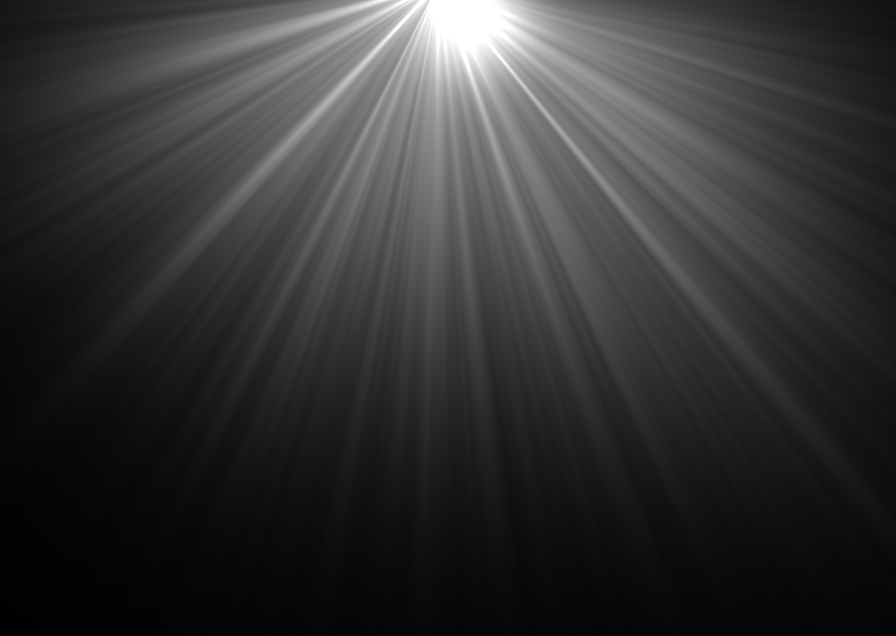
A Shadertoy shader for this background:

```glsl
float bell(float x, float width) {
    return exp(-x * x / (width * width));
}

vec2 gradientAt(vec2 cell) {
    float h = fract(sin(dot(cell, vec2(127.1, 311.7))) * 4375.85);
    return vec2(cos(6.2832 * h), sin(6.2832 * h));
}

float gradientNoise(vec2 p) {
    vec2 i = floor(p), f = fract(p);
    vec2 u = f * f * f * (f * (f * 6.0 - 15.0) + 10.0);
    float a = dot(gradientAt(i), f);
    float b = dot(gradientAt(i + vec2(1, 0)), f - vec2(1, 0));
    float c = dot(gradientAt(i + vec2(0, 1)), f - vec2(0, 1));
    float d = dot(gradientAt(i + vec2(1, 1)), f - vec2(1, 1));
    return mix(mix(a, b, u.x), mix(c, d, u.x), u.y);
}

// Fine streaks: noise stretched along the radius
float streaks(float angle, float radius) {
    float sum = 0.0, frequency = 17.0, weight = 0.17;
    for (int i = 0; i < 4; i++) {
        float visible = smoothstep(0.2, 1.5, radius * 120.0 / frequency);
        sum += weight * visible * gradientNoise(vec2(angle * frequency, radius * 1.3 + float(i) * 7.3));
        frequency *= 2.0;
        weight *= 0.9;
    }
    return sum;
}

// Main beams: angle from straight down, width, strength
const vec3 BEAMS[15] = vec3[15](
    vec3(-1.28, 0.045, 0.50), vec3(-1.09, 0.045, 0.30), vec3(-0.99, 0.020, 0.12),
    vec3(-0.75, 0.030, 0.45), vec3(-0.46, 0.015, 0.20), vec3(-0.37, 0.025, 0.12),
    vec3(-0.18, 0.012, 0.12), vec3(-0.02, 0.030, 0.25), vec3(0.095, 0.025, 0.20),
    vec3(0.335, 0.025, 0.30), vec3(0.45, 0.025, 0.18), vec3(0.687, 0.016, 0.38),
    vec3(0.89, 0.030, 0.22), vec3(1.01, 0.035, 0.20), vec3(1.14, 0.030, 0.24)
);

// Beams close to the horizontal fade sooner along their length
float beams(float angle, float radius) {
    float sum = 0.0;
    for (int i = 0; i < 15; i++) {
        float fade = exp(-2.2 * radius * smoothstep(0.7, 1.3, abs(BEAMS[i].x)));
        sum += BEAMS[i].z * fade * bell(angle - BEAMS[i].x, BEAMS[i].y);
    }
    return sum;
}

void mainImage(out vec4 fragColor, in vec2 fragCoord) {
    vec2 p = fragCoord / iResolution.y;
    float aspect = iResolution.x / iResolution.y;

    // Polar coordinates around a lamp just above the top edge
    vec2 lamp = vec2(0.49 * aspect, 1.027);
    vec2 offset = vec2(p.x - lamp.x, lamp.y - p.y);
    float radius = length(offset);
    float angle = atan(offset.x, offset.y);

    // Soft falloff, reaching furthest to the lower right
    float reach = 0.57 + 0.14 * bell(angle - 0.75, 0.35) - 0.02 * bell(angle + 0.75, 0.35);
    float falloff = 0.58 * bell(radius, reach);
    falloff *= 1.0 - 0.4 * smoothstep(1.25, 1.56, abs(angle));

    // Hot core and its glow to the right
    float core = 0.6 * exp(-radius / 0.07);
    float glow = 0.4 * bell(length(p - lamp - vec2(0.06, -0.07)), 0.08);

    // Dark gaps beside the strongest beams, deepest near the lamp
    float gaps = 0.08 * bell(angle - 0.61, 0.04) + 0.08 * bell(angle - 0.77, 0.04)
               + 0.25 * bell(angle + 0.52, 0.10) * exp(-5.0 * radius)
               + 0.10 * bell(angle + 0.90, 0.06);

    float shafts = 0.97 + beams(angle, radius) + streaks(angle, radius) - gaps;
    float light = (falloff + core) * shafts + glow;
    fragColor = vec4(vec3(clamp(light, 0.0, 1.0)), 1.0);
}
```
